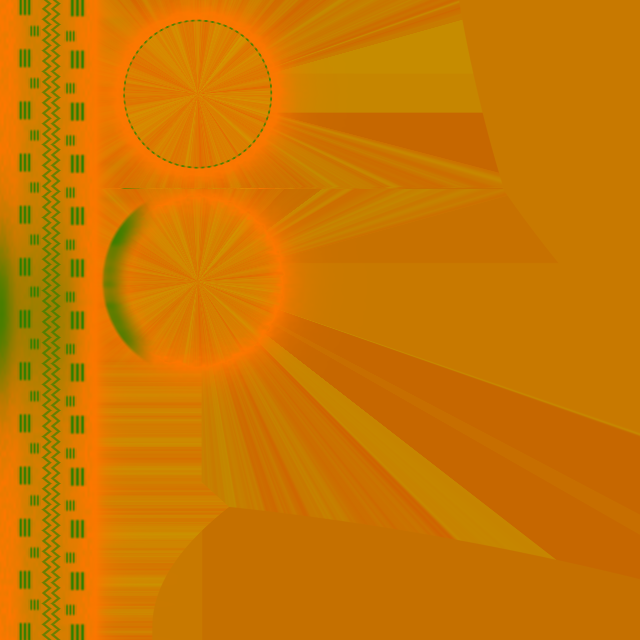
Give the GLSL for this background, as a three.js fragment shader.

```glsl
varying vec2 vUv;

const vec3 OCHRE = vec3(0.785, 0.475, 0.0);
const vec3 RUST = vec3(0.775, 0.405, 0.0);
const vec3 GOLD = vec3(0.775, 0.550, 0.0);
const vec3 AMBER = vec3(0.855, 0.495, 0.0);
const vec3 FLAME = vec3(1.0, 0.465, 0.0);
const vec3 GREEN = vec3(0.09, 0.50, 0.0);
const vec3 FLOOR_COLOR = vec3(0.772, 0.440, 0.0);
const vec2 UPPER_HUB = vec2(0.309, 0.853);
const vec2 LOWER_HUB = vec2(0.309, 0.560);
const float UPPER_RADIUS = 0.115;
const float LOWER_RADIUS = 0.133;
const float SPLIT_Y = 0.706;
const float STRIP_EDGE = 0.150;
const float TILE_PERIOD = 0.0815;
const float EDGE = 0.0012;
const float TAU = 6.2831853;

float hash(vec2 p) {
  return fract(sin(dot(p, vec2(127.1, 311.7))) * 43758.5453);
}

float noise(vec2 p) {
  vec2 i = floor(p), f = fract(p);
  f = f * f * (3.0 - 2.0 * f);
  return mix(mix(hash(i), hash(i + vec2(1, 0)), f.x),
             mix(hash(i + vec2(0, 1)), hash(i + vec2(1, 1)), f.x), f.y);
}

// Layered streaks along one coordinate, centred on zero
float streaks(float t, float seed) {
  float sum = 0.0, gain = 0.5;
  for (int i = 0; i < 4; i++) {
    sum += gain * (noise(vec2(t, seed)) - 0.5);
    t *= 2.3;
    seed += 7.0;
    gain *= 0.72;
  }
  return sum;
}

float above(float x, float limit) { return smoothstep(-EDGE, EDGE, x - limit); }
float band(float x, float lo, float hi) { return above(x, lo) * above(hi, x); }
float ray(float angle, float at, float width) {
  return exp(-pow((angle - at) / width, 2.0));
}

vec3 streaked(vec3 base, float s) {
  return base + vec3(-0.06, 0.18, 0.0) * s;
}

// Wedges and rays to the right of the upper hub
vec3 upperFan(vec2 p, float a) {
  vec3 c = streaked(OCHRE, streaks(a * 14.0, 3.0));
  float wedge = band(a, -0.255, 0.274) * above(p.x, 0.42);
  vec3 flats = mix(RUST, GOLD - vec3(0.0, 0.025, 0.0), above(p.y, 0.824));
  flats = mix(flats, GOLD, above(p.y, 0.885));
  c = mix(c, flats, wedge);
  return mix(c, GOLD, 0.8 * (ray(a, 0.34, 0.004) + ray(a, -0.278, 0.010) + ray(a, -0.44, 0.008)));
}

// Wedges and rays around the lower hub
vec3 lowerFan(vec2 p, float a) {
  vec3 c = streaked(OCHRE, streaks(a * 11.0, 19.0));
  vec3 flats = mix(OCHRE, mix(OCHRE, RUST, 0.45), above(p.y, 0.589));
  flats = mix(flats, RUST, above(-0.333, a));
  flats = mix(flats, mix(OCHRE, RUST, 0.6), band(a, -0.52, -0.485));
  c = mix(c, flats, band(a, -0.66, 0.27));
  c = mix(c, RUST, 0.7 * band(a, 0.64, 0.82));
  c = mix(c, GOLD, 0.5 * band(a, -0.78, -0.66));
  return mix(c, GOLD, 0.8 * (ray(a, -0.333, 0.003) + ray(a, -0.78, 0.007) + ray(a, 0.55, 0.016)));
}

// Barred block repeated up the strip
float block(vec2 p, vec2 centre, vec2 size) {
  vec2 q = p - centre;
  q.y = mod(q.y + 0.5 * TILE_PERIOD, TILE_PERIOD) - 0.5 * TILE_PERIOD;
  vec2 d = smoothstep(size + 0.003, size - 0.003, abs(q));
  return d.x * d.y * (0.62 + 0.38 * cos(q.x * TAU * 1.5 / size.x));
}

vec3 strip(vec2 p) {
  float grain = noise(p * vec2(260.0, 110.0));
  float core = smoothstep(0.015, 0.045, p.x) * smoothstep(0.145, 0.09, p.x);
  vec3 c = mix(FLAME, vec3(0.80, 0.50, 0.0), core * (0.7 + 0.3 * grain));
  c = mix(c, AMBER, 0.6 * grain * (1.0 - core));
  float haze = exp(-pow((p.y - 0.51) / 0.135, 2.0));
  c = mix(c, GREEN, haze * (0.78 * smoothstep(0.045, 0.0, p.x) + 0.28 * core));
  float zig = abs(fract(p.y / 0.0163) - 0.5) * 0.020 - 0.005;
  float wave = min(abs(p.x - 0.073 - zig), abs(p.x - 0.087 - zig));
  c = mix(c, GREEN, 0.55 * smoothstep(0.0045, 0.001, wave));
  float tiles = block(p, vec2(0.039, 0.909), vec2(0.010, 0.014));
  tiles = max(tiles, block(p, vec2(0.121, 0.907), vec2(0.012, 0.014)));
  tiles = max(tiles, 0.9 * block(p, vec2(0.054, 0.870), vec2(0.008, 0.008)));
  tiles = max(tiles, 0.9 * block(p, vec2(0.110, 0.862), vec2(0.008, 0.008)));
  return mix(c, GREEN, 0.9 * tiles);
}

void main() {
  vec2 p = vUv;
  float top = above(p.y, SPLIT_Y);
  vec2 q = p - mix(LOWER_HUB, UPPER_HUB, top);
  float r = length(q), a = atan(q.y, q.x);
  vec3 c = mix(lowerFan(p, a), upperFan(p, a), top);

  // Level streaks at the lower left
  float bend = 0.315 + 1.1 * max(0.247 - p.y, 0.0);
  vec3 level = streaked(vec3(0.82, 0.485, 0.0), streaks(p.y * 65.0, 41.0));
  c = mix(c, level, above(bend, p.x) * smoothstep(0.47, 0.41, p.y));

  // Plain areas at the right and the floor
  float d = 1.0 - p.y, e = d - 0.294;
  float side = mix(0.785 + 0.69 * e + 0.5 * e * e, 0.717 + 0.17 * d + 0.23 * d * d, top);
  c = mix(c, OCHRE, above(p.x, side));
  float f = p.x - 0.358, g = max(p.y - 0.02, 0.0);
  float ground = above(0.208 - 0.106 * f - 0.109 * f * f, p.y) * above(p.x, 0.238 + 3.4 * g * g);
  c = mix(c, mix(OCHRE, FLOOR_COLOR, above(p.x, 0.316)), ground);

  // Discs with spokes and flaming rims
  float radius = mix(LOWER_RADIUS, UPPER_RADIUS, top);
  float grain = noise(p * 170.0) * 0.6 + noise(p.yx * vec2(310.0, 90.0)) * 0.4;
  vec3 spokes = streaked(mix(vec3(0.83, 0.495, 0.0), AMBER, top), 1.1 * streaks(a * 10.0, 63.0));
  c = mix(c, spokes, above(radius, r));
  float rim = r - radius + 0.014 * (grain - 0.5);
  float glow = exp(-max(rim - 0.012 * top, 0.0) / 0.026) * mix(exp(min(rim, 0.0) / 0.022), above(r, radius), top);
  c = mix(c, FLAME, glow * (0.82 + 0.18 * grain));
  float dash = 0.55 + 0.45 * sin(a * 70.0);
  c = mix(c, GREEN, 0.75 * top * dash * smoothstep(0.0022, 0.0006, abs(r - radius)));

  // Green crescent left of the lower disc
  float arc = smoothstep(0.152, 0.145, r) * smoothstep(0.105, 0.146, r);
  c = mix(c, GREEN, 0.9 * (1.0 - top) * arc * smoothstep(-0.45, -0.90, q.x / max(r, 0.001)));

  // Tiled strip and its heat
  float heat = exp(-max(p.x - STRIP_EDGE, 0.0) / (0.012 + 0.014 * noise(vec2(p.y * 90.0, 5.0))));
  c = mix(c, FLAME, 0.9 * heat);
  c = mix(strip(p), c, smoothstep(0.138, 0.152, p.x));
  gl_FragColor = vec4(clamp(c, 0.0, 1.0), 1.0);
}
```
